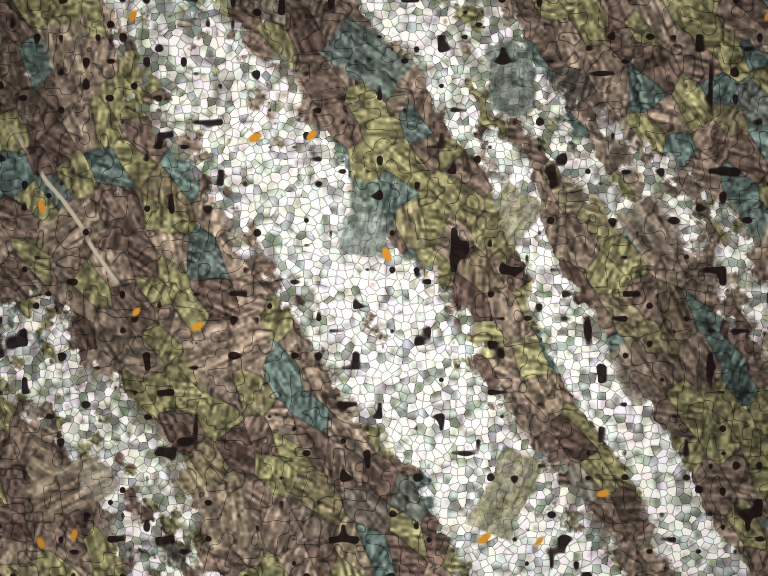
A Shadertoy shader for this texture:

```glsl
// Thin section of a foliated rock: steep bands of bright granular quartz cross
// a brown-green matrix of cleaved grains. Warped band distances and layered
// noise place the bands; Voronoi cells give the grains their tint and cleavage.

vec3 hash3(vec2 p) {
    vec3 q = fract(p.xyx * vec3(.1031, .1030, .0973));
    q += dot(q, q.yxz + 33.33);
    return fract((q.xxy + q.yzz) * q.zyx);
}

float noise(vec2 p) {
    vec2 i = floor(p), f = fract(p);
    f = f * f * (3. - 2. * f);
    return mix(mix(hash3(i).x, hash3(i + vec2(1, 0)).x, f.x),
               mix(hash3(i + vec2(0, 1)).x, hash3(i + 1.).x, f.x), f.y);
}

float fbm(vec2 p) {
    float sum = 0., amp = .533;
    for (int i = 0; i < 4; i++) {
        sum += amp * noise(p);
        p = mat2(1.6, 1.2, -1.2, 1.6) * p + 7.3;
        amp *= .5;
    }
    return sum;
}

mat2 rotate(float a) {
    float c = cos(a), s = sin(a);
    return mat2(c, s, -s, c);
}

// Random values of the nearest cell in xyz, gap to the next cell in w
vec4 grains(vec2 p) {
    vec2 base = floor(p);
    float near = 9., next = 9.;
    vec3 id = vec3(0);
    for (int y = -1; y <= 1; y++)
    for (int x = -1; x <= 1; x++) {
        vec2 cell = base + vec2(x, y);
        vec3 h = hash3(cell + 50.);
        float d = length(cell + .1 + .8 * h.xy - p);
        if (d < near) { next = near; near = d; id = hash3(cell + 91.); }
        else next = min(next, d);
    }
    return vec4(id, next - near);
}

float band(float offset, float halfWidth) {
    return 1. - smoothstep(.5 * halfWidth, 1.5 * halfWidth, abs(offset));
}

vec3 mineralTint(vec3 id) {
    vec3 tint = mix(vec3(.34, .28, .25), vec3(.52, .46, .40), id.x);
    tint = mix(tint, vec3(.49, .48, .33), .8 * smoothstep(.66, .76, id.y));
    return mix(tint, vec3(.32, .40, .38), .8 * (1. - smoothstep(.10, .17, id.y)));
}

void mainImage(out vec4 fragColor, in vec2 fragCoord) {
    vec2 p = fragCoord / iResolution.y;
    vec2 wobble = vec2(fbm(p * 6.), fbm(p * 6. + 40.)) - .5;
    vec2 w = p + .09 * wobble;
    vec2 along = rotate(-.58) * p; // y runs along the foliation
    along = vec2(dot(p, vec2(.84, .55)), dot(p, vec2(-.55, .84)));

    // Matrix of cleaved grains
    vec4 grain = grains((along + .03 * wobble) * vec2(21, 13));
    vec3 col = mineralTint(grain.xyz);
    vec2 cleaved = rotate((grain.z - .5) * 2.2) * along;
    col *= .62 + .76 * noise(cleaved * vec2(170, 38));
    col *= mix(.78, 1., smoothstep(0., .12, grain.w));

    // Scattered prismatic crystals
    vec2 site = floor(p * 4.);
    vec3 pick = hash3(site + 23.);
    vec2 q = p - (site + .5 + .24 * (pick.xy - .5)) / 4.;
    q = rotate((pick.z - .5) * 2.4) * q + .012 * wobble;
    vec2 box = abs(q) - vec2(.030 + .015 * pick.x, .052 + .022 * pick.y);
    float edge = max(box.x, box.y) + .014 * (noise(p * 55.) - .5);
    float prism = (1. - smoothstep(-.003, .004, edge)) * step(.5, hash3(site + 5.).x);
    vec3 prismTint = mineralTint(vec3(.9, fract(pick.x * 7.), 0));
    col = mix(col, prismTint * (.65 + .75 * noise(q * vec2(190, 22))), .85 * prism);

    // Cracks, fine grit and broad shading
    float crack = abs(noise(p * 58. + 3. * wobble) - .5);
    col *= mix(.62, 1., smoothstep(0., .07, crack));
    col *= .72 + .62 * noise(p * 150.);
    col *= .72 + .6 * fbm(p * 5. + 12.);

    // Share of quartz: four slanted bands broken into streaks and clumps
    float u = w.x + .65 * w.y;
    float share = band(u - .94, .135) * (1. - .22 * smoothstep(.6, 1., p.y));
    share = max(share, .95 * band(u - 1.22 - .13 * w.y, .058));
    share = max(share, .66 * band(u - 1.85 + .43 * w.y, .11));
    share = max(share, .72 * band(u - .33, .10) * (1. - smoothstep(.45, .62, p.y)));
    float streak = fbm(along * vec2(24, 7) + 31.) - .5;
    float clump = fbm(p * 48.) - .5;
    float quartz = smoothstep(-.10, .13, share - .54 + 1.1 * streak + 1.1 * clump);
    quartz *= 1. - .7 * prism;

    // Quartz mosaic
    vec4 mosaic = grains(p * 72. + 2. * wobble);
    float bright = smoothstep(.12, .9, .55 * mosaic.x + .6 * noise(p * 85. + 9.)
                              + .5 * (share - .75));
    vec3 white = mix(vec3(.47, .46, .41), vec3(1., 1., .97), bright);
    white += .07 * (mosaic.xyz - .5);
    white *= mix(.72, 1., smoothstep(0., .22, mosaic.w));
    col = mix(col, white, quartz);

    // Pale broken vein on the left
    float vein = 1. - smoothstep(.002, .007, abs(p.x + .72 * p.y - .577 + .03 * wobble.x));
    vein *= smoothstep(.47, .53, p.y) * (1. - smoothstep(.74, .80, p.y));
    col = mix(col, vec3(.76, .72, .63), vein * smoothstep(.25, .5, noise(p * 32.)));

    // Opaque specks and rare orange flecks
    col = mix(col, vec3(.10, .07, .07), .9 * smoothstep(.83, .91, noise(p * 47. + 70.)));
    vec2 spot = floor(p * 10.);
    vec3 fleck = hash3(spot + 64.);
    vec2 r = rotate(fleck.x * 3.) * (p - (spot + .25 + .5 * fleck.xy) / 10.);
    float glow = 1. - smoothstep(.004, .008, length(r * vec2(1., .55)) + .006 * clump);
    col = mix(col, vec3(.82, .56, .20), glow * step(.95, fleck.z));

    // Lamp falloff toward the corners
    vec2 c = (fragCoord - .5 * iResolution.xy) / iResolution.y;
    col *= 1.06 - .34 * dot(c, c);
    fragColor = vec4(clamp(col, 0., 1.), 1.);
}
```
